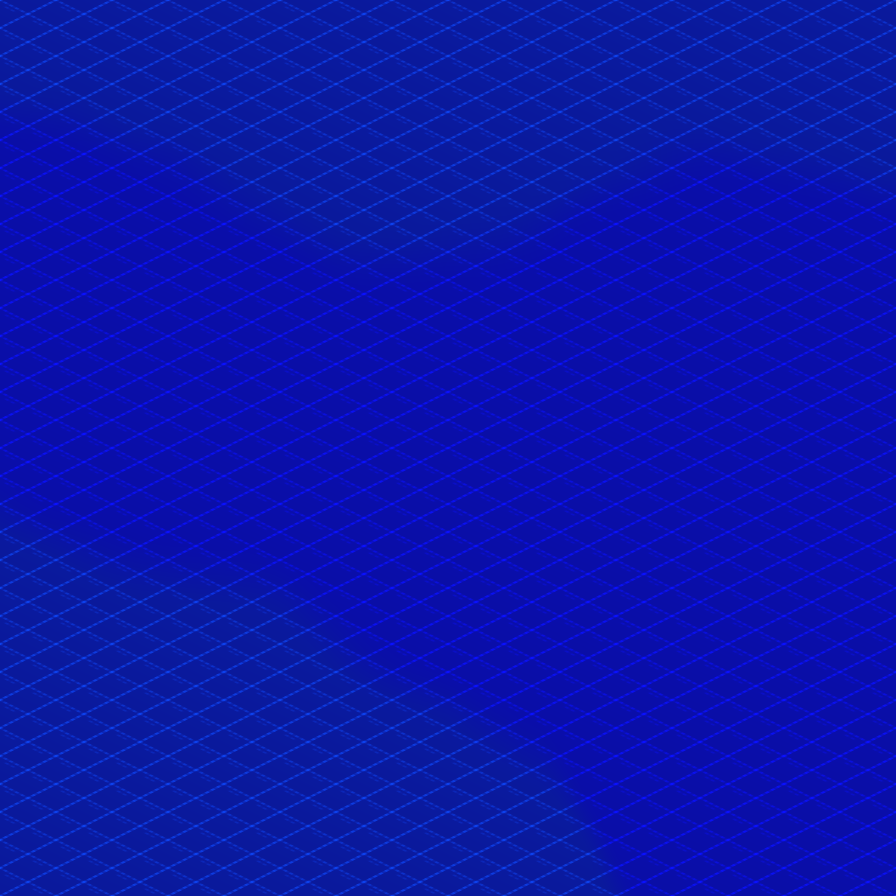
This pattern is drawn by a Shadertoy shader. Its source:

```glsl
// Fine lattice of flat diamonds on deep blue, 16 across and 32 down.
// Two families of stippled slanted lines cross at bright nodes: strong rising
// ones and dimmer falling ones; noisy broad zones tint the field toward teal.

const vec2 REPEATS = vec2(16.0, 32.0);
const float TAU = 6.2831853;

vec2 hashGradient(vec2 cell) {
    float h = fract(sin(dot(cell, vec2(127.1, 311.7))) * 43758.5);
    return vec2(cos(TAU * h), sin(TAU * h));
}

float gradientNoise(vec2 p) {
    vec2 i = floor(p), f = fract(p);
    vec2 w = f * f * f * (f * (f * 6.0 - 15.0) + 10.0);
    float a = dot(hashGradient(i), f);
    float b = dot(hashGradient(i + vec2(1, 0)), f - vec2(1, 0));
    float c = dot(hashGradient(i + vec2(0, 1)), f - vec2(0, 1));
    float d = dot(hashGradient(i + vec2(1, 1)), f - vec2(1, 1));
    return mix(mix(a, b, w.x), mix(c, d, w.x), w.y);
}

float bump(float x, float centre, float width) {
    float t = (x - centre) / width;
    return exp(-t * t);
}

// Coverage of the lines at whole values of coord
float lineMask(float coord, float halfWidth, float aa) {
    float dist = abs(fract(coord + 0.5) - 0.5) / length(REPEATS);
    return 1.0 - smoothstep(halfWidth - aa, halfWidth + aa, dist);
}

// Brightness ripple along a line, peaking at the crossings
float dots(float along, float count, float depth) {
    return 1.0 - depth * (0.5 - 0.5 * cos(TAU * along * count));
}

// Teal amount: a hanging band above and a slope at lower left
float tealZone(vec2 p) {
    float depth = 1.0 - p.y + 0.02 * gradientNoise(p * 9.0);
    float upper = 0.13 + 0.17 * bump(p.x, 0.46, 0.27)
                + 0.09 * smoothstep(0.75, 1.0, p.x);
    float lower = 0.56 + 0.45 * p.x - 0.05 * bump(p.x, 0.3, 0.1)
                + 0.18 * smoothstep(0.6, 0.75, p.x);
    float above = 1.0 - smoothstep(upper - 0.05, upper + 0.03, depth);
    float below = smoothstep(lower - 0.03, lower + 0.05, depth);
    return max(above, below);
}

void mainImage(out vec4 fragColor, in vec2 fragCoord) {
    vec2 p = fragCoord / iResolution.y;
    float aa = 0.5 / iResolution.y;
    vec2 q = p * REPEATS;
    float rise = q.x - q.y;
    float fall = q.x + q.y;

    // Line families
    float rising = lineMask(rise, 0.0012, aa) * dots(fall, 5.0, 0.65);
    float falling = lineMask(fall, 0.0011, aa) * dots(rise, 5.0, 0.75);

    // Short stippled dashes beside the falling lines
    float span = fract(rise);
    float dashSpan = smoothstep(0.25, 0.35, span) * (1.0 - smoothstep(0.65, 0.75, span));
    float dashes = lineMask(fall + 0.15, 0.0010, aa) * dots(rise, 5.0, 0.8) * dashSpan;

    // Crossings shine a little brighter
    float node = lineMask(rise, 0.0016, aa) * lineMask(fall, 0.0016, aa);
    float glow = max(rising, max(falling * 0.7, dashes * 0.4)) + 0.3 * node;

    // Ground and line colours
    float teal = tealZone(p);
    vec3 ground = mix(vec3(0.04, 0.055, 0.66), vec3(0.04, 0.1, 0.615), teal);
    ground *= 0.985 + 0.03 * fract(fall);
    vec3 lineColour = mix(vec3(0.04, 0.065, 0.95), vec3(0.05, 0.23, 0.88), teal);

    fragColor = vec4(mix(ground, lineColour, min(glow, 1.2)), 1.0);
}
```
